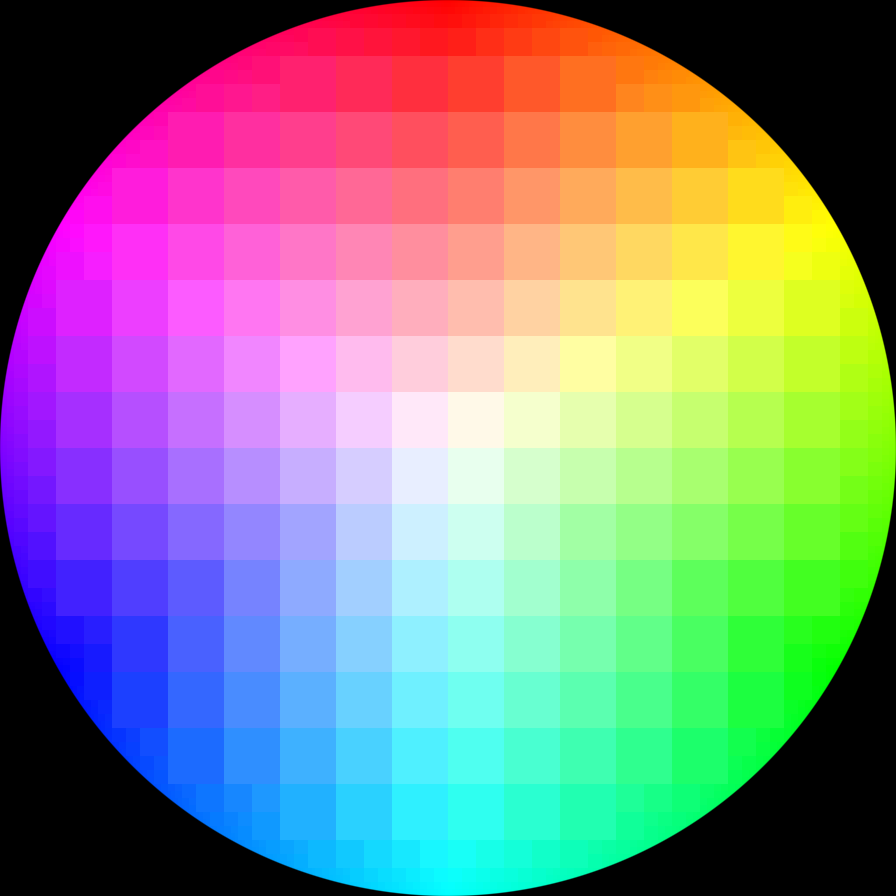
Write a three.js fragment shader that draws this background.

```glsl
// Draws a hue and saturation disc on black, broken into flat square cells.
// Cells that cross the rim are split in four again and again, quadtree style,
// and each cell takes the wheel colour found at its own centre.

varying vec2 vUv;

const float TAU = 6.2831853;
const float COARSE_CELL = 0.125;  // side of the largest cell, in disc radii
const float RIM_SOFTNESS = 0.004; // width of the smoothed rim, in disc radii
const int SPLIT_LEVELS = 6;
const vec3 BACKDROP = vec3(0.0);

// Fully bright colour for a hue in turns and a saturation from 0 to 1.
vec3 hueColor(float hue, float saturation) {
  vec3 ramp = abs(fract(hue + vec3(0.0, 2.0, 1.0) / 3.0) * 6.0 - 3.0);
  return mix(vec3(1.0), clamp(ramp - 1.0, 0.0, 1.0), saturation);
}

// Hue runs clockwise from the top; saturation grows with the radius.
vec3 wheelColor(vec2 p) {
  return hueColor(atan(p.x, p.y) / TAU, min(length(p), 1.0));
}

vec2 cellCenter(vec2 p, float side) {
  return (floor(p / side) + 0.5) * side;
}

// True when even the farthest corner of the cell lies in the unit disc.
bool cellInsideDisc(vec2 center, float side) {
  return length(abs(center) + 0.5 * side) <= 1.0;
}

// Centre of the largest cell around p that fits in the disc.
vec2 quadtreeCenter(vec2 p, float coarseSide) {
  float side = coarseSide;
  vec2 center = cellCenter(p, side);
  for (int level = 1; level < SPLIT_LEVELS; level++) {
    if (cellInsideDisc(center, side)) break;
    side *= 0.5;
    center = cellCenter(p, side);
  }
  return center;
}

void main() {
  // Disc space: origin in the middle, rim at radius 1
  vec2 p = vUv * 2.0 - 1.0;

  vec3 cellColor = wheelColor(quadtreeCenter(p, COARSE_CELL));

  // Smooth round rim over the backdrop
  float halfRim = 0.5 * RIM_SOFTNESS;
  float coverage = 1.0 - smoothstep(1.0 - halfRim, 1.0 + halfRim, length(p));
  gl_FragColor = vec4(mix(BACKDROP, cellColor, coverage), 1.0);
}
```
